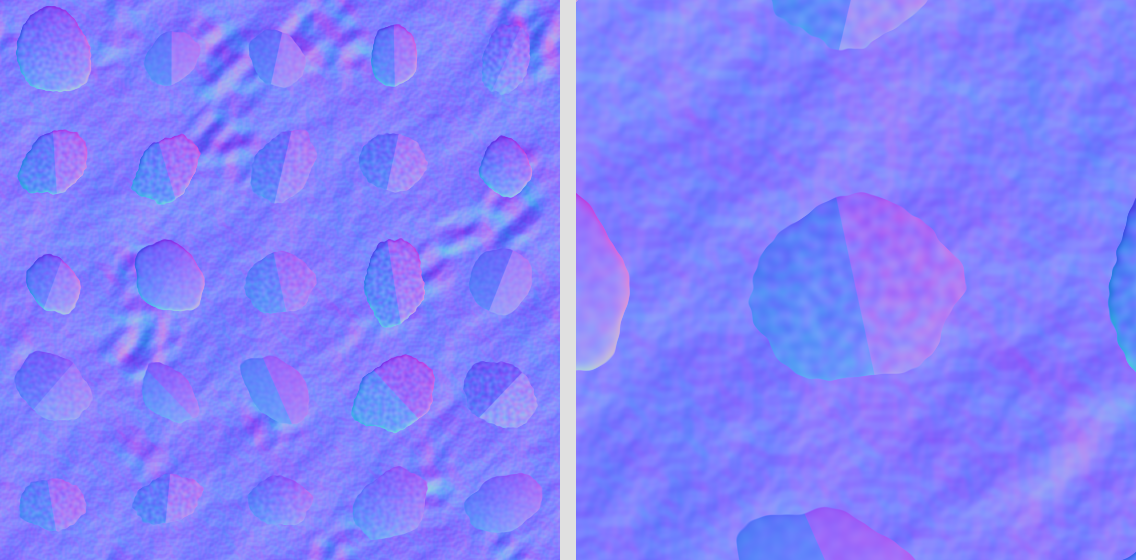
Left: the whole. Right: its middle third, enlarged.
Reproduce this texture map procedurally as a WebGL 2 fragment shader.

```glsl
#version 300 es
precision highp float;

uniform vec2 u_resolution;
out vec4 fragColor;

const float TAU = 6.28319;
const float STONES = 5.0;
const uint MIX = 1664525u;

vec2 hash2(vec2 cell) {
    uvec2 v = uvec2(ivec2(cell)) * MIX + 101390u;
    v.x += v.y * MIX;
    v.y += v.x * MIX;
    v ^= v >> 16u;
    v.x += v.y * MIX;
    v.y += v.x * MIX;
    v ^= v >> 16u;
    return vec2(v & 0xffffu) / 65535.0;
}

mat2 rotation(float angle) {
    float c = cos(angle), s = sin(angle);
    return mat2(c, s, -s, c);
}

float corner(vec2 cell, vec2 offset, vec2 period) {
    float angle = TAU * hash2(floor(mod(cell + 0.5, period))).x;
    return dot(vec2(cos(angle), sin(angle)), offset);
}

// Gradient noise that repeats after the given number of lattice cells
float noise(vec2 p, vec2 period) {
    vec2 i = floor(p), f = p - i;
    vec2 w = f * f * f * (f * (f * 6.0 - 15.0) + 10.0);
    vec2 e = vec2(1.0, 0.0);
    float low = mix(corner(i, f, period), corner(i + e.xy, f - e.xy, period), w.x);
    float high = mix(corner(i + e.yx, f - e.yx, period), corner(i + e.xx, f - e.xx, period), w.x);
    return mix(low, high, w.y);
}

float tiled(vec2 uv, vec2 frequency) {
    return noise(uv * frequency, frequency);
}

// Soil: diagonal swells, patches of lumps and fine grit
float groundHeight(vec2 uv) {
    vec2 diagonal = vec2(uv.x + uv.y, uv.y - uv.x);
    float patches = smoothstep(0.05, 0.42, tiled(uv, vec2(6.0)));
    float h = 0.010 * tiled(diagonal, vec2(4.0, 7.0));
    h += 0.017 * patches * tiled(diagonal, vec2(13.0, 18.0));
    h += 0.0022 * tiled(diagonal, vec2(15.0, 24.0));
    h += 0.0009 * tiled(uv, vec2(61.0));
    h += 0.0004 * tiled(uv, vec2(140.0));
    return h;
}

vec2 groundTilt(vec2 uv, float delta) {
    float h = groundHeight(uv);
    float dx = groundHeight(uv + vec2(delta, 0.0)) - h;
    float dy = groundHeight(uv + vec2(0.0, delta)) - h;
    return vec2(0.03, 0.0) - vec2(dx, dy) / delta;
}

vec2 grainTilt(vec2 uv, float frequency) {
    vec2 f = vec2(frequency);
    return vec2(tiled(uv, f), tiled(uv + 0.37, f));
}

// Signed distance to a lumpy ellipse, in grid cells
float stoneDistance(vec2 p, vec2 radii, vec2 seed) {
    vec2 q = p / radii;
    float r = length(q);
    vec2 direction = q / max(r, 0.001);
    float outline = 1.0 + 0.22 * noise(direction * 1.3 + 8.0 + seed * 40.0, vec2(64.0));
    return (r / outline - 1.0) * min(radii.x, radii.y);
}

// Domed stone, creased into a left and a right facet
vec2 stoneTilt(vec2 p, float size, float foldAngle, float foldAmount, float soft) {
    vec2 axis = vec2(cos(foldAngle), sin(foldAngle));
    float side = smoothstep(-soft, soft, dot(p, axis)) * 2.0 - 1.0;
    vec2 dome = p / size * mix(0.27, 0.12, foldAmount);
    return dome + axis * side * 0.22 * foldAmount + vec2(0.03, 0.0);
}

void main() {
    vec2 uv = gl_FragCoord.xy / u_resolution;
    float soft = 0.8 * STONES / u_resolution.y;
    vec2 cell = floor(uv * STONES);

    // Random traits of the stone in this cell
    vec2 seed = hash2(cell + 17.0);
    vec2 shape = hash2(cell + 53.0);
    vec2 crease = hash2(cell + 91.0);
    vec2 finish = hash2(cell + 137.0);
    float size = mix(0.24, 0.35, shape.x * shape.x);
    float stretch = mix(1.05, 1.24, shape.y);
    vec2 radii = size * vec2(stretch, 1.0 / stretch);
    vec2 p = fract(uv * STONES) - 0.5 - (seed - 0.5) * 0.08;

    // Outline, ragged on the rough stones
    float roughness = mix(0.35, 1.0, finish.x);
    float d = stoneDistance(rotation(seed.x * TAU) * p, radii, seed);
    d += 0.016 * roughness * tiled(uv, vec2(100.0));
    float cover = 1.0 - smoothstep(-soft, soft, d);

    // Stone surface with grain and, on some, a steep rim
    float foldAmount = smoothstep(0.25, 0.5, crease.y);
    float foldAngle = (crease.x - 0.5) * 1.7;
    vec2 stone = stoneTilt(p, size, foldAngle, foldAmount, soft);
    stone += grainTilt(uv, 120.0) * 0.32 * roughness;
    stone += grainTilt(uv, 47.0) * 0.12 * roughness;
    float rim = exp(-abs(d) / 0.012) * mix(0.15, 0.75, step(0.62, finish.y));
    stone += normalize(p + 0.0001) * rim;

    // Tilt packed as a surface direction, green pointing down
    vec2 tilt = mix(groundTilt(uv, 0.0008), stone, cover);
    vec3 normal = normalize(vec3(tilt.x, -tilt.y, 1.0));
    fragColor = vec4(0.5 + 0.5 * normal, 1.0);
}
```
